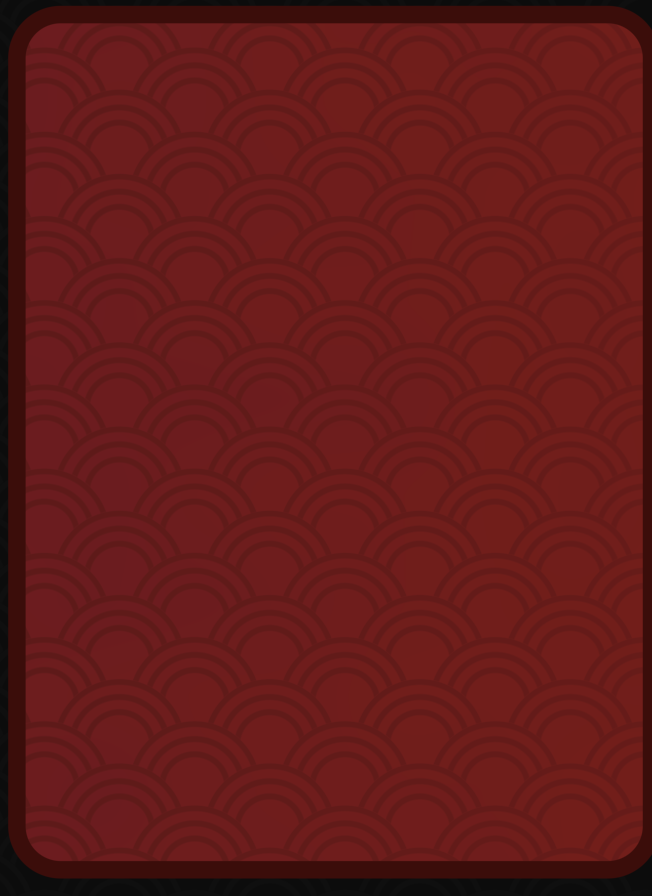
Write a Shadertoy shader that draws this pattern.

```glsl
// Dark red rounded panel of overlapping wave scales, framed in maroon on near-black.

float hash(vec2 p) {
    vec3 q = fract(vec3(p.xyx) * 0.1031);
    q += dot(q, q.yzx + 33.33);
    return fract((q.x + q.y) * q.z);
}

float valueNoise(vec2 p) {
    vec2 cell = floor(p), f = fract(p);
    f = f * f * (3.0 - 2.0 * f);
    return mix(mix(hash(cell), hash(cell + vec2(1, 0)), f.x),
               mix(hash(cell + vec2(0, 1)), hash(cell + vec2(1, 1)), f.x), f.y);
}

float roundedBox(vec2 p, vec2 halfSize, float radius) {
    vec2 q = abs(p) - halfSize + radius;
    return length(max(q, 0.0)) + min(max(q.x, q.y), 0.0) - radius;
}

// Line coverage of three concentric rings at distance d from a scale's centre
float rings(float d, float radius, float halfWidth, float aa) {
    float gap = 0.0169;
    float index = clamp(floor((radius - d) / gap + 0.5), 0.0, 2.0);
    float edge = abs(d - radius + index * gap) - halfWidth;
    return 1.0 - smoothstep(-aa, aa, edge);
}

// Staggered rows of scales, each row covering the one above it
float waveScales(vec2 p, float aa) {
    float period = 0.1677, rowStep = 0.0470;
    float radius = 0.0703, halfWidth = 0.0033;
    p -= vec2(0.0495, 0.8737);
    float row = floor(p.y / rowStep);
    float ink = 0.0;
    for (int i = 2; i >= -1; i--) {
        float r = row + float(i);
        float x = p.x - 0.5 * period * mod(r, 2.0);
        x -= period * floor(x / period + 0.5);
        float d = length(vec2(x, p.y - r * rowStep));
        float cover = 1.0 - smoothstep(-aa, aa, d - radius - halfWidth);
        ink = mix(ink, rings(d, radius, halfWidth, aa), cover);
    }
    return ink;
}

void mainImage(out vec4 fragColor, in vec2 fragCoord) {
    vec2 p = fragCoord / iResolution.y;
    float across = fragCoord.x / iResolution.x;
    float aa = 0.8 / iResolution.y;
    float ink = waveScales(p, max(aa, 0.0012));

    // Cloth: cooler at the left, warmer at the right, softly mottled
    float warmth = clamp(across + 0.5 * (valueNoise(p * 9.0) - 0.5), 0.0, 1.0);
    vec3 cloth = mix(vec3(0.420, 0.110, 0.122), vec3(0.446, 0.118, 0.102), warmth);
    vec3 line = mix(vec3(0.365, 0.103, 0.100), vec3(0.400, 0.108, 0.098), across);
    cloth = mix(cloth, line, ink);

    // Surround, frame and panel
    float panel = roundedBox(p - vec2(0.3730, 0.5065), vec2(0.3639, 0.4870), 0.0586);
    vec3 color = vec3(0.046) + 0.012 * ink;
    color = mix(color, vec3(0.230, 0.050, 0.040), 1.0 - smoothstep(-aa, aa, panel));
    color = mix(color, cloth, 1.0 - smoothstep(-aa, aa, panel + 0.0195));
    fragColor = vec4(color, 1.0);
}
```
